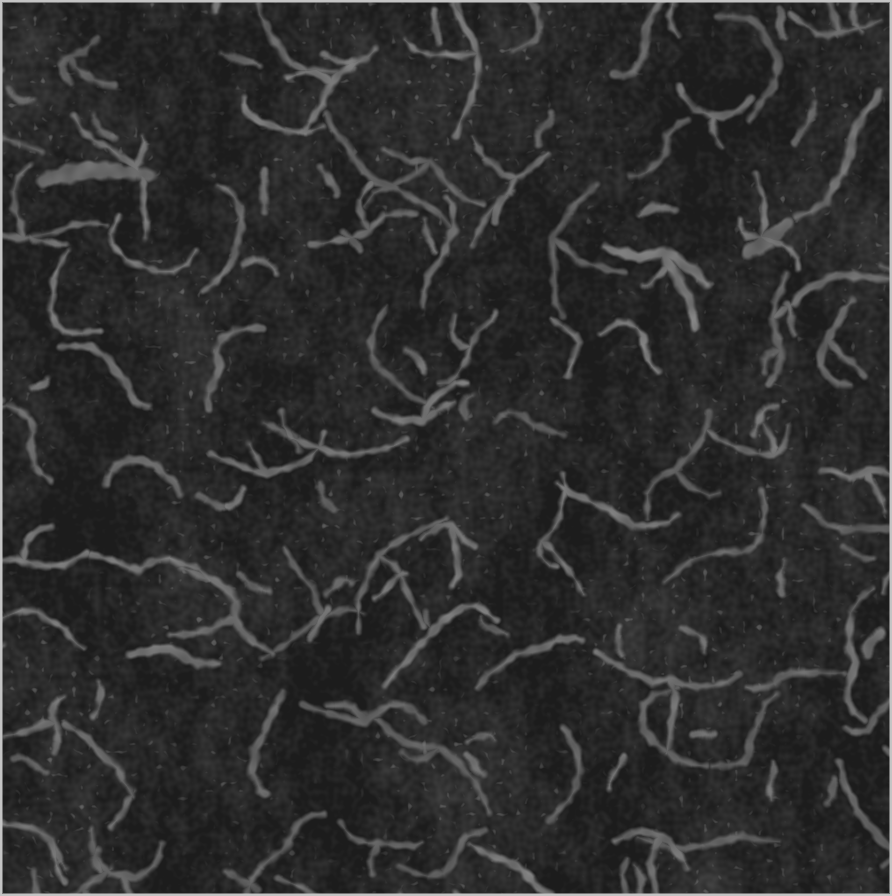
Give the GLSL for this texture, as a WebGL 1 fragment shader.

```glsl
precision highp float;
// Pale branching filaments scattered over a dark, mottled ground with a thin light frame.
uniform vec2 u_resolution;

const float PI = 3.14159265;

// Ground
const float GROUND_TONE = 0.146;
const float BLOTCH_GAIN = 0.068;
const float MOTTLE_GAIN = 0.066;
const float GRAIN_GAIN = 0.062;
const float FLECK_SCALE = 115.0;
const float FLECK_GAIN = 0.17;

// Filaments
const float LONG_CELLS = 9.0;
const float LONG_CHANCE = 0.96;
const float LONG_REACH = 0.88;
const float LONG_BRANCHING = 0.42;
const float LONG_CURL = 1.0;
const float SHORT_CELLS = 12.0;
const float SHORT_CHANCE = 0.38;
const float SHORT_REACH = 0.34;
const float SHORT_CURL = 0.55;
const float HALF_WIDTH = 0.0039;
const float EXTRA_WIDTH = 0.0065;
const float EDGE_SOFTNESS = 0.0031;
const float EDGE_ROUGHNESS = 0.0042;
const float FILAMENT_TONE = 0.435;

// Frame
const float FRAME_TONE = 0.77;
const float FRAME_WIDTH = 0.0028;

vec4 hash4(vec2 p) {
  vec4 q = fract(p.xyxy * vec4(0.1031, 0.1030, 0.0973, 0.1099));
  q += dot(q, q.wzxy + 33.33);
  return fract((q.xxyz + q.yzzw) * q.zywx);
}

float cornerSlope(vec2 corner, vec2 offset) {
  float angle = 2.0 * PI * hash4(corner + 71.0).x;
  return dot(vec2(cos(angle), sin(angle)), offset);
}

float gradientNoise(vec2 p) {
  vec2 i = floor(p), f = fract(p);
  vec2 u = f * f * f * (f * (f * 6.0 - 15.0) + 10.0);
  vec2 e = vec2(1.0, 0.0);
  return mix(mix(cornerSlope(i, f), cornerSlope(i + e.xy, f - e.xy), u.x),
             mix(cornerSlope(i + e.yx, f - e.yx), cornerSlope(i + e.xx, f - e.xx), u.x), u.y);
}

float segmentDistance(vec2 p, vec2 a, vec2 b) {
  vec2 ab = b - a;
  return length(p - a - ab * clamp(dot(p - a, ab) / dot(ab, ab), 0.0, 1.0));
}

// Each cell grows two or three bending arms from a jittered node; thick ones stay straight.
float filaments(vec2 p, float cells, float chance, float reach, float branching, float curl, float seed) {
  vec2 home = floor(p * cells);
  float rough = EDGE_ROUGHNESS * gradientNoise(p * 75.0 + seed);
  float coverage = 0.0;
  for (int y = -1; y <= 1; y++) {
    for (int x = -1; x <= 1; x++) {
      vec2 id = home + vec2(float(x), float(y));
      vec4 r = hash4(id + seed);
      vec4 look = hash4(id + seed + 37.7);
      if (look.x > chance) continue;
      vec2 node = (id + 0.5 + 0.7 * (r.xy - 0.5)) / cells;
      float thick = pow(look.y, 18.0);
      float width = HALF_WIDTH * mix(0.8, 1.2, look.w) + EXTRA_WIDTH * thick;
      float sway = curl * (1.0 - 0.85 * thick);
      float edge = 1.0;
      for (int arm = 0; arm < 3; arm++) {
        vec4 s = hash4(id + seed + 11.3 * float(arm + 1));
        if (arm == 2 && s.w > branching) continue;
        float angle = 2.0 * PI * r.z;
        if (arm == 1) angle += PI + 1.7 * sway * (s.x - 0.5);
        if (arm == 2) angle += (r.w < 0.5 ? -1.0 : 1.0) * (1.2 + 0.7 * s.x);
        float stride = reach * mix(0.35, 1.0, s.y) / cells / 5.0;
        float bend = 0.65 * sway * (s.z - 0.5);
        vec2 tip = node;
        for (int k = 0; k < 5; k++) {
          vec2 next = tip + stride * vec2(cos(angle), sin(angle));
          float taper = width * (1.0 - 0.08 * float(k));
          edge = min(edge, segmentDistance(p, tip, next) - taper);
          tip = next;
          angle += bend + 0.8 * sway * (hash4(id + seed + float(arm * 5 + k) * 3.1).y - 0.5);
        }
      }
      float mask = 1.0 - smoothstep(-EDGE_SOFTNESS, EDGE_SOFTNESS, edge + rough);
      coverage = max(coverage, mask * mix(0.74, 1.08, look.z));
    }
  }
  return coverage;
}

void main() {
  vec2 p = gl_FragCoord.xy / u_resolution.y;
  vec2 size = u_resolution / u_resolution.y;

  float blotch = gradientNoise(p * vec2(7.0, 5.0)) + 0.6 * gradientNoise(p * vec2(17.0, 11.0) + 63.0);
  float fleck = smoothstep(0.32, 0.62, gradientNoise(p * FLECK_SCALE + 87.0));
  float tone = GROUND_TONE
    + BLOTCH_GAIN * blotch
    + MOTTLE_GAIN * gradientNoise(p * vec2(46.0, 32.0) + 9.0)
    + GRAIN_GAIN * gradientNoise(p * 125.0 + 31.0)
    + FLECK_GAIN * fleck * clamp(0.7 + 1.5 * blotch, 0.1, 1.0);
  tone = max(tone, 0.11);

  float strands = max(
    filaments(p, LONG_CELLS, LONG_CHANCE, LONG_REACH, LONG_BRANCHING, LONG_CURL, 17.0),
    filaments(p, SHORT_CELLS, SHORT_CHANCE, SHORT_REACH, 0.0, SHORT_CURL, 203.0));
  float sheen = FILAMENT_TONE + 0.12 * gradientNoise(p * 55.0 + 50.0);
  tone = mix(tone, sheen, strands);

  vec2 margin = min(p, size - p);
  float frame = 1.0 - smoothstep(0.6 * FRAME_WIDTH, 1.4 * FRAME_WIDTH, min(margin.x, margin.y));
  gl_FragColor = vec4(vec3(mix(tone, FRAME_TONE, frame)), 1.0);
}
```
